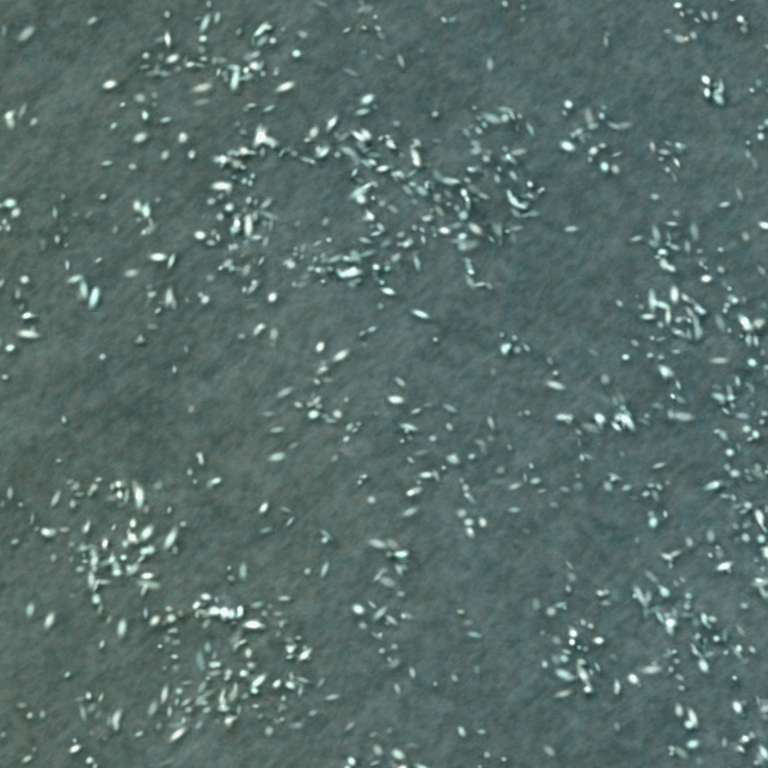
Give the GLSL for this texture, as a three.js fragment shader.

```glsl
varying vec2 vUv;

const vec3 WATER_GREEN = vec3(0.337, 0.408, 0.382);
const vec3 WATER_BLUE = vec3(0.325, 0.412, 0.408);
const vec3 GLINT_COOL = vec3(0.84, 1.0, 0.96);
const vec3 GLINT_WARM = vec3(1.0, 0.97, 0.92);

float hash(vec2 p) {
  vec3 q = fract(vec3(p.xyx) * 0.1031);
  q += dot(q, q.yzx + 33.33);
  return fract((q.x + q.y) * q.z);
}

vec2 hash2(vec2 p) {
  return vec2(hash(p + 17.3), hash(p + 71.9));
}

vec2 rotate(vec2 p, float angle) {
  float c = cos(angle);
  float s = sin(angle);
  return vec2(c * p.x + s * p.y, c * p.y - s * p.x);
}

float noise(vec2 p) {
  vec2 cell = floor(p);
  vec2 f = fract(p);
  f = f * f * (3.0 - 2.0 * f);
  float low = mix(hash(cell), hash(cell + vec2(1.0, 0.0)), f.x);
  float high = mix(hash(cell + vec2(0.0, 1.0)), hash(cell + 1.0), f.x);
  return mix(low, high, f.y);
}

// Layered noise centred on zero
float fbm(vec2 p) {
  float sum = 0.0;
  float amplitude = 0.5;
  for (int i = 0; i < 4; i++) {
    sum += amplitude * (noise(p) - 0.5);
    p = rotate(p, 0.6) * 2.03 + 9.7;
    amplitude *= 0.55;
  }
  return sum;
}

// Ripples stretched along one direction
float ripples(vec2 uv, float angle, vec2 scale) {
  vec2 bend = 0.03 * vec2(fbm(uv * 9.0), fbm(uv * 9.0 + 40.0));
  return fbm(rotate(uv + bend, angle) * scale + 25.0);
}

// Chance of sparkle: short wave crests inside broad patches
float sparkleChance(vec2 uv) {
  float lean = 0.12 * (uv.x - uv.y);
  float patches = smoothstep(-0.2, 0.16, fbm(uv * 6.5 + 47.0) + lean);
  float crest = 1.0 - abs(fbm(uv * 12.0 + 31.0)) * 7.0;
  return patches * smoothstep(0.0, 0.8, crest);
}

// Scattered crisp ellipses: rgb is light, a is the dark trough beside them
vec4 glints(vec2 uv, float grid, float size, float density, float seed) {
  vec4 total = vec4(0.0);
  vec2 home = floor(uv * grid);
  for (int y = -1; y <= 1; y++) {
    for (int x = -1; x <= 1; x++) {
      vec2 cell = home + vec2(float(x), float(y));
      vec2 key = cell + seed;
      vec2 centre = (cell + hash2(key)) / grid;
      float present = step(hash(key + 5.1), density * sparkleChance(centre) + 0.008);
      float lean = mix(0.8, -0.6, smoothstep(0.25, 0.65, centre.x));
      float angle = lean + (hash(key + 11.7) - 0.5) * 2.0;
      float stretch = mix(1.1, 2.6, pow(hash(key + 23.5), 2.0));
      vec2 radius = size * mix(0.75, 1.15, hash(key + 37.1)) * vec2(stretch, 1.0);
      vec2 offset = uv - centre;
      vec2 d = rotate(offset, angle) / radius;
      vec2 shade = rotate(offset + size * vec2(-0.6, 1.1), angle) / (radius * 1.7);
      float power = mix(0.25, 1.0, hash(key + 51.3));
      vec3 tint = mix(GLINT_COOL, GLINT_WARM, hash(key + 67.9));
      total.rgb += present * power * tint * exp(-pow(dot(d, d), 1.4));
      total.a += present * power * exp(-dot(shade, shade));
    }
  }
  return total;
}

void main() {
  vec2 uv = vUv;

  // Water body: tint drift, broad swell, slanted ripples and fine grain
  float drift = smoothstep(0.0, 0.9, uv.x + 0.25 * (uv.y - 0.5) + 0.4 * fbm(uv * 3.0));
  vec3 color = mix(WATER_GREEN, WATER_BLUE, drift);
  float swell = fbm(rotate(uv, 0.6) * vec2(3.0, 7.0) + 3.0);
  float slanted = ripples(uv, 0.65, vec2(14.0, 52.0));
  float crossed = ripples(uv, -0.5, vec2(22.0, 60.0));
  float grain = fbm(rotate(uv, 0.7) * vec2(90.0, 140.0));
  float relief = mix(slanted, crossed, 0.25 + 0.35 * smoothstep(0.3, 0.8, uv.x));
  color += 0.07 * swell + 0.14 * relief + 0.15 * grain;

  // Faint colour mottling
  float mottle = fbm(uv * 80.0 + 80.0);
  color += 0.05 * mottle * vec3(1.0, -0.2, -0.8);

  // Choppy texture around the sparkling crests
  float chop = sparkleChance(uv);
  color += chop * 0.22 * fbm(rotate(uv, -0.4) * vec2(60.0, 95.0) + 55.0);

  // Sun glints with dark troughs
  vec4 bright = glints(uv, 64.0, 0.0049, 0.38, 3.0);
  vec4 small = glints(uv, 95.0, 0.0036, 0.36, 140.0);
  color -= 0.11 * min(bright.a + 0.7 * small.a, 1.2);
  color += 0.82 * bright.rgb + 0.45 * small.rgb;

  gl_FragColor = vec4(clamp(color, 0.0, 0.97), 1.0);
}
```
